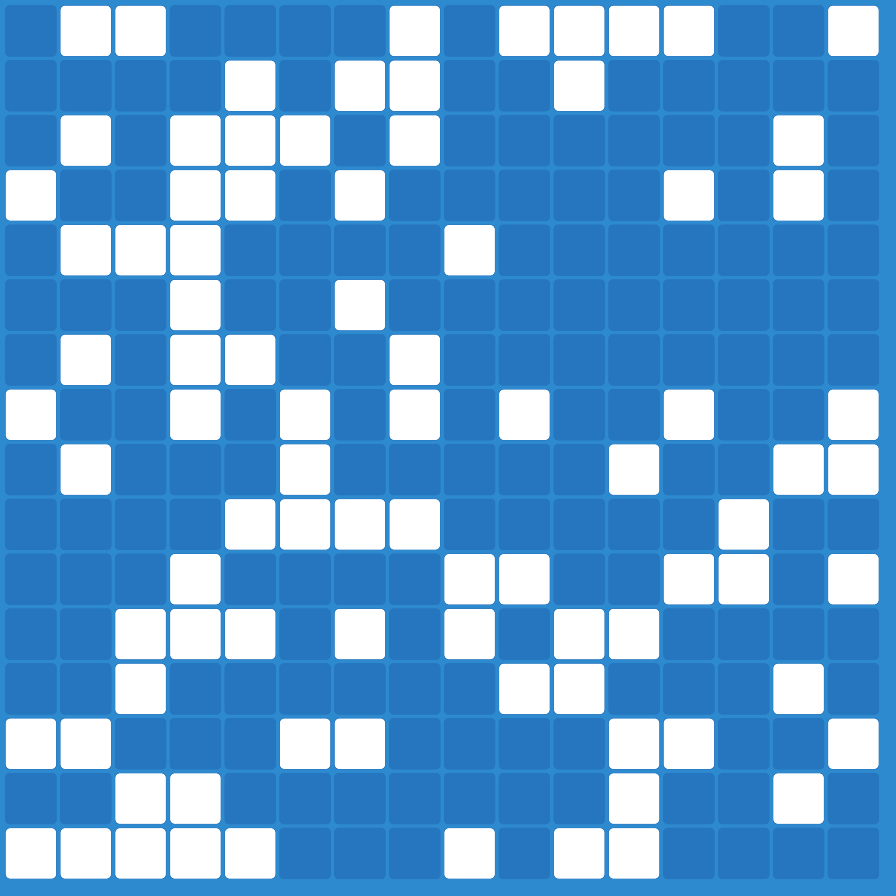
This pattern is drawn by a three.js fragment shader. Its source:

```glsl
varying vec2 vUv;

const float COUNT = 16.0;
const float PITCH = 47.0 / 768.0;
const vec2 GRID_ORIGIN = vec2(3.0, 13.0) / 768.0;
const float TILE_HALF = 22.1 / 768.0;
const float WHITE_HALF = 21.6 / 768.0;
const float CORNER = 4.0 / 768.0;
const float PRIME = 257.0;
const float WHITE_TILES = 87.0;

const vec3 GAP_BLUE = vec3(0.18, 0.54, 0.81);
const vec3 TILE_BLUE = vec3(0.15, 0.46, 0.75);
const vec3 TILE_WHITE = vec3(1.0);

float roundedSquare(vec2 p, float halfSize, float radius) {
  vec2 q = abs(p) - halfSize + radius;
  return length(max(q, 0.0)) + min(max(q.x, q.y), 0.0) - radius;
}

float coverage(float dist, float pixel) {
  return 1.0 - smoothstep(-0.5 * pixel, 0.5 * pixel, dist);
}

// Cubing permutes the residues of this prime, so every rank occurs once.
float cubeResidue(float n) {
  return mod(mod(n * n, PRIME) * n, PRIME);
}

float shuffledRank(vec2 cell) {
  float index = cell.x + COUNT * cell.y + 1.0;
  float mixed = cubeResidue(index);
  return cubeResidue(mod(mixed + 101.0, PRIME));
}

void main() {
  float pixel = max(fwidth(vUv.x), 0.0001);

  // Clamping leaves the wider right and lower margins empty
  vec2 grid = (vUv - GRID_ORIGIN) / PITCH;
  vec2 cell = clamp(floor(grid), 0.0, COUNT - 1.0);
  vec2 local = (grid - cell - 0.5) * PITCH;

  // Blue tiles over the lighter gaps
  float tile = coverage(roundedSquare(local, TILE_HALF, CORNER), pixel);
  vec3 color = mix(GAP_BLUE, TILE_BLUE, tile);

  // Scattered white tiles keep a thin blue rim
  float isWhite = 1.0 - step(WHITE_TILES - 0.5, shuffledRank(cell));
  float white = coverage(roundedSquare(local, WHITE_HALF, CORNER), pixel);
  color = mix(color, TILE_WHITE, white * isWhite);

  gl_FragColor = vec4(color, 1.0);
}
```
